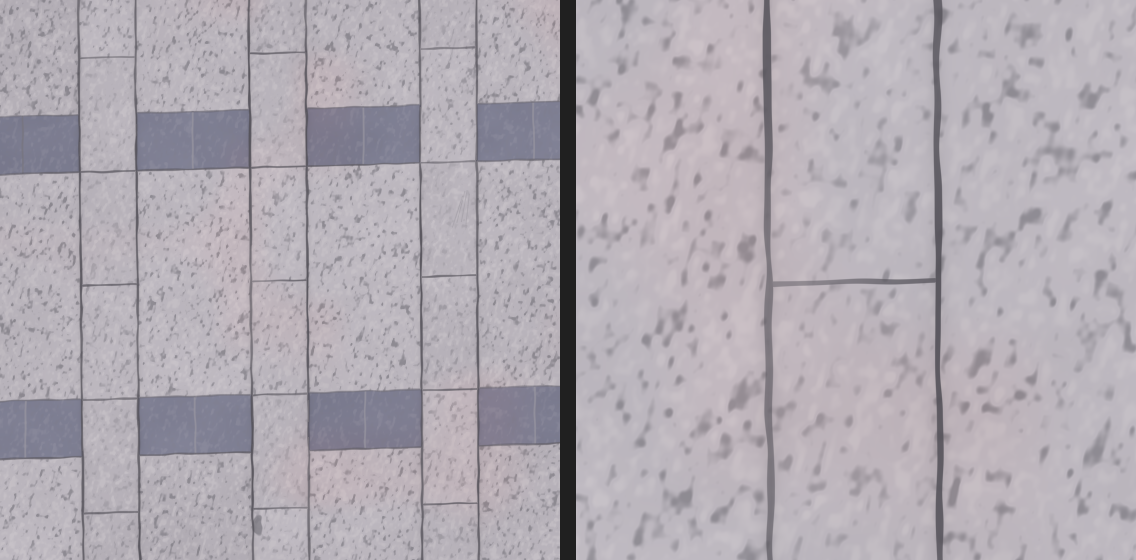
Left: the whole. Right: its middle third, enlarged.
Give the GLSL for this texture, as a WebGL 1 fragment shader.

```glsl
precision highp float;
// Worn plaza paving: columns of narrow blocks between wide speckled slabs,
// with bands of paired blue-grey tiles. A slightly sheared grid gives the layout;
// hashes vary each stone, and value noise makes the grain and worn joints.
uniform vec2 u_resolution;

const vec2 PERIOD = vec2(0.3037, 0.508);
const vec2 GRID_START = vec2(0.1445, 0.2087);
const float STRIP = 0.101;   // width of a block column
const float BAND = 0.103;    // height of a dark tile band
const float BLOCK = 0.2032;  // length of one narrow block
const vec3 STONE = vec3(0.725, 0.705, 0.735);
const vec3 PALE = vec3(0.785, 0.765, 0.785);
const vec3 GRIT = vec3(0.49, 0.48, 0.51);
const vec3 TILE = vec3(0.485, 0.487, 0.565);
const vec3 JOINT = vec3(0.33, 0.32, 0.35);
const vec3 TILE_SEAM = vec3(0.60, 0.59, 0.63);

float hash(vec2 p) {
  return fract(sin(dot(p, vec2(127.1, 311.7))) * 43758.545);
}

float noise(vec2 p) {
  vec2 i = floor(p), f = fract(p);
  f = f * f * (3.0 - 2.0 * f);
  return mix(mix(hash(i), hash(i + vec2(1.0, 0.0)), f.x),
             mix(hash(i + vec2(0.0, 1.0)), hash(i + vec2(1.0, 1.0)), f.x), f.y);
}

// Distance to the nearest multiple of a period
float repeatDist(float v, float period) {
  return abs(fract(v / period + 0.5) - 0.5) * period;
}

float stroke(float dist, float halfWidth, float aa) {
  return 1.0 - smoothstep(halfWidth - aa, halfWidth + aa, dist);
}

float segmentDist(vec2 p, vec2 a, vec2 b) {
  vec2 ab = b - a;
  return length(p - a - ab * clamp(dot(p - a, ab) / dot(ab, ab), 0.0, 1.0));
}

// Short, slightly tilted flecks: dark grit in x, pale grains in y
vec2 flecks(vec2 p) {
  vec2 tilted = vec2(p.x + 0.25 * p.y, p.y - 0.15 * p.x);
  float coarse = noise(tilted * vec2(165.0, 100.0));
  float fine = noise(tilted * vec2(260.0, 190.0) + 37.0);
  float grain = 0.65 * coarse + 0.35 * fine;
  return vec2(smoothstep(0.58, 0.88, grain), smoothstep(0.48, 0.15, grain));
}

void main() {
  vec2 s = gl_FragCoord.xy / u_resolution;
  s.y = 1.0 - s.y;  // measure down from the top
  float aa = 0.8 / min(u_resolution.x, u_resolution.y);

  // Sheared grid with uneven edges
  vec2 g = s - GRID_START;
  g += vec2((0.006 * s.x - 0.010) * (s.y - 0.5), 0.028 * s.x);
  g += 0.0024 * (vec2(noise(s * 38.0), noise(s * 38.0 + 71.0)) - 0.5);
  vec2 cell = floor(g / PERIOD);
  vec2 local = g - cell * PERIOD;
  float middle = 0.5 * (STRIP + PERIOD.x);

  // Masks and an identity for each stone
  float strip = step(local.x, STRIP);
  float bandDist = repeatDist(g.y - 0.5 * BAND, PERIOD.y) - 0.5 * BAND;
  float band = (1.0 - strip) * stroke(bandDist, 0.0, aa * 1.5);
  vec2 slabId = vec2(cell.x * 3.0, floor((g.y - BAND) / PERIOD.y) + 50.0);
  vec2 blockId = vec2(cell.x * 3.0 + 1.0, floor((g.y - BAND) / BLOCK));
  vec2 tileId = vec2(cell.x * 3.0 + step(middle, local.x), cell.y + 20.0);
  vec2 id = mix(mix(slabId, tileId, step(0.5, band)), blockId, strip);
  float tone = hash(id + 3.7) - 0.5;

  // Stone colours, grain and broad stains
  vec3 color = mix(STONE, TILE, band) + 0.035 * tone;
  float grit = mix(0.72, mix(0.25, 0.62, hash(id + 9.1)), strip);
  grit = mix(grit, 0.16, band);
  vec2 fleck = flecks(s);
  color = mix(color, PALE, fleck.y * mix(0.65, 0.12, band));
  color = mix(color, GRIT, fleck.x * grit);
  float cloud = noise(s * 5.0) - 0.5;
  color += 0.02 * (noise(s * 24.0) - 0.5) + 0.025 * cloud;
  color += vec3(0.022, -0.004, -0.008) * smoothstep(0.6, 0.95, noise(s * 7.0 + 12.0));

  // Scratches and one small dark blot
  for (int i = 0; i < 4; i++) {
    float k = float(i);
    vec2 a = vec2(0.808 + 0.008 * k, 0.395 + 0.012 * hash(vec2(k, 5.0)));
    vec2 b = a + vec2(0.018 - 0.004 * k, -0.055);
    color = mix(color, GRIT, 0.28 * stroke(segmentDist(s, a, b), 0.0008, aa));
  }
  float blot = length((s - vec2(0.46, 0.938)) / vec2(0.010, 0.021));
  blot += 0.5 * (noise(s * 90.0) - 0.5);
  color = mix(color, GRIT, 0.75 * (1.0 - smoothstep(0.75, 1.05, blot)));

  // Worn joints: firm between columns, fainter across
  float wear = mix(0.55, 1.0, noise(s * vec2(11.0, 8.0) + 4.0));
  float width = mix(0.0013, 0.0026, noise(s * 45.0 + 20.0));
  float columnDist = min(repeatDist(g.x, PERIOD.x), repeatDist(g.x - STRIP, PERIOD.x));
  float blockDist = repeatDist(g.y - BAND, BLOCK);
  float lowerDist = repeatDist(g.y - BAND, PERIOD.y);
  float upperDist = repeatDist(g.y, PERIOD.y);
  float across = strip * 0.78 * stroke(blockDist, width * 0.85, aa);
  across = max(across, (1.0 - strip) * 0.75 * stroke(lowerDist, width * 0.8, aa));
  across = max(across, (1.0 - strip) * 0.5 * stroke(upperDist, width * 0.8, aa));
  float seam = band * stroke(abs(local.x - middle), 0.0016, aa);
  color = mix(color, mix(TILE_SEAM, JOINT, 0.5 * step(0.75, hash(cell))), 0.7 * seam);
  color *= 1.0 - 0.10 * exp(-columnDist / 0.004);
  float joint = max(0.95 * stroke(columnDist, width, aa), across);
  color = mix(color, JOINT, joint * wear);

  gl_FragColor = vec4(clamp(color, 0.0, 1.0), 1.0);
}
```
